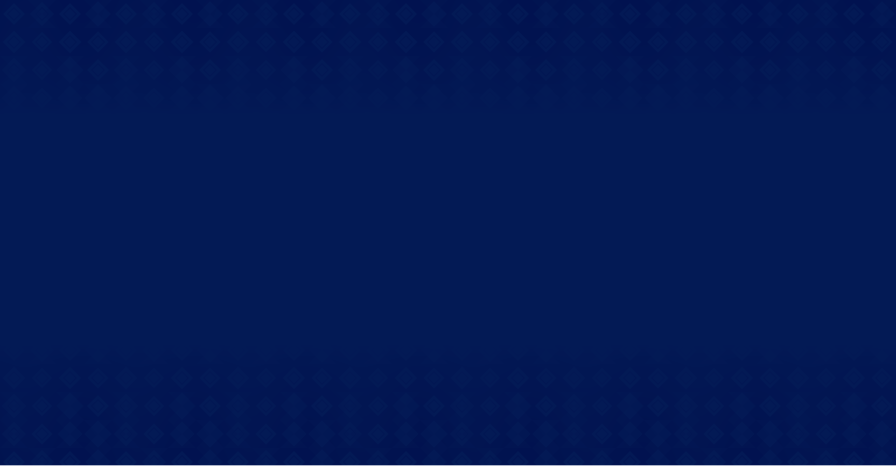
Write a Shadertoy shader that draws this background.

```glsl
#define BASE vec3(0.012, 0.102, 0.335)
#define SHADE vec3(0.004, 0.072, 0.312)
#define PAPER vec3(0.95, 0.96, 0.98)
#define COLUMNS 32.0
#define REPEAT 4.0
#define TOP_BAND 0.245
#define BOTTOM_BAND 0.26
#define STRENGTH 0.9
#define RIM 0.0015

float hash(vec2 p) {
    return fract(sin(dot(p, vec2(127.1, 311.7))) * 43758.5453);
}

// Light diamond in a dark tile, with either fine rings or a side wedge
float tilePattern(vec2 grid, float blur) {
    vec2 cell = floor(grid);
    vec2 local = abs(fract(grid) - 0.5);
    float kind = hash(mod(cell, REPEAT) + 3.0);
    float diamond = local.x + local.y;
    float size = mix(0.36, 0.5, kind);
    float corners = smoothstep(size - blur, size + blur, diamond);
    float wedge = smoothstep(-blur, blur, local.x - local.y);
    float outline = 1.0 - smoothstep(0.5 * blur, 1.5 * blur, abs(diamond - 0.22));
    float motif = mix(corners, wedge, 0.3 * step(0.5, kind));
    return max(motif, 0.55 * outline * step(kind, 0.6));
}

void mainImage(out vec4 fragColor, in vec2 fragCoord) {
    vec2 uv = fragCoord / iResolution.xy;
    vec2 grid = vec2(fragCoord.x, iResolution.y - fragCoord.y) * COLUMNS / iResolution.x;
    float blur = COLUMNS / iResolution.x;

    // Ornament fades from the upper and lower edges toward the centre
    float top = (uv.y - 1.0 + TOP_BAND) / TOP_BAND;
    float bottom = 1.0 - uv.y / BOTTOM_BAND;
    float fade = sqrt(clamp(max(top, bottom), 0.0, 1.0));

    // Darker accents recur once in every group of columns
    float accent = 0.5 + 0.5 * cos(6.28318 * (grid.x / REPEAT - 0.73));
    float ink = tilePattern(grid, blur) * (0.85 + 0.25 * accent) + 0.12 * accent;
    vec3 color = mix(BASE, SHADE, clamp(ink * STRENGTH * fade, 0.0, 1.0));

    // Thin pale rim along the lower edge, weighted by its cover of each pixel row
    float rim = clamp(RIM * iResolution.y - fragCoord.y + 0.5, 0.0, 1.0);
    color = mix(color, PAPER, rim);
    fragColor = vec4(color, 1.0);
}
```
